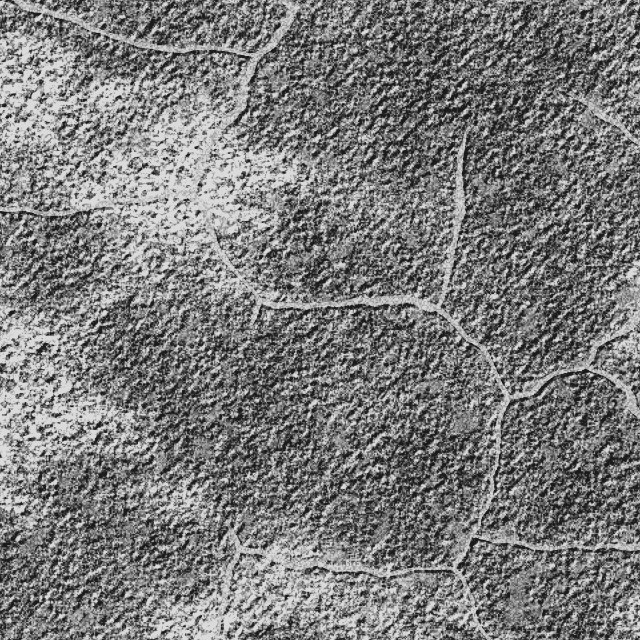
Give the GLSL for this texture, as a Shadertoy shader.

```glsl
// Weathered grey stone: embossed grain lit from the upper left, streaky
// bleached patches, and pale mineral veins along the borders of large,
// warped Voronoi cells that fade in and out.

vec2 hash2(vec2 cell) {
    uvec2 v = uvec2(ivec2(cell) + 4096);
    v = v * 1664525u + 1013904223u;
    v.x += v.y * 1664525u;
    v.y += v.x * 1664525u;
    v ^= v >> 16u;
    v.x += v.y * 1664525u;
    v.y += v.x * 1664525u;
    v ^= v >> 16u;
    return vec2(v & 65535u) / 65535.0;
}

float noise(vec2 p) {
    vec2 i = floor(p), f = fract(p);
    f = f * f * (3.0 - 2.0 * f);
    float low = mix(hash2(i).x, hash2(i + vec2(1, 0)).x, f.x);
    float high = mix(hash2(i + vec2(0, 1)).x, hash2(i + vec2(1, 1)).x, f.x);
    return mix(low, high, f.y);
}

float fbm(vec2 p) {
    float sum = 0.0, weight = 0.5;
    for (int i = 0; i < 5; i++) {
        sum += weight * noise(p);
        p = mat2(1.9, 0.3, -0.3, 2.1) * p + 17.3;
        weight *= 0.55;
    }
    return sum / 1.06;
}

// Grain height, drawn out along the rising diagonal
float grainHeight(vec2 p) {
    vec2 q = vec2((p.x + p.y) * 0.58, (p.y - p.x) * 0.8);
    return 0.6 * noise(q * 120.0) + 0.4 * noise(q * 260.0 + 40.0);
}

// Distance to the nearest border of the large cells, in canvas units
float veinDistance(vec2 p) {
    const float scale = 2.5;
    p += 0.13 * (vec2(fbm(p * 3.0), fbm(p * 3.0 + 31.0)) - 0.5);
    p += 0.008 * (vec2(noise(p * 34.0), noise(p * 34.0 + 9.0)) - 0.5);
    p = p * scale + vec2(7.3, 3.6);
    vec2 home = floor(p), nearest = vec2(0);
    float best = 9.0;
    for (int k = 0; k < 9; k++) {
        vec2 cell = home + vec2(k % 3 - 1, k / 3 - 1);
        vec2 toSeed = cell + 0.1 + 0.8 * hash2(cell) - p;
        if (dot(toSeed, toSeed) < best) {
            best = dot(toSeed, toSeed);
            nearest = toSeed;
        }
    }
    float border = 9.0;
    for (int k = 0; k < 25; k++) {
        vec2 cell = home + vec2(k % 5 - 2, k / 5 - 2);
        vec2 toSeed = cell + 0.1 + 0.8 * hash2(cell) - p;
        vec2 gap = toSeed - nearest;
        if (dot(gap, gap) > 0.0001)
            border = min(border, dot(0.5 * (nearest + toSeed), normalize(gap)));
    }
    return border / scale;
}

void mainImage(out vec4 fragColor, in vec2 fragCoord) {
    vec2 p = fragCoord / iResolution.y;
    vec2 toLight = vec2(-0.0016, 0.002);

    // Embossed grain and fine grit
    float relief = grainHeight(p - toLight) - grainHeight(p + toLight);
    float grit = noise(p * 480.0) - 0.5;
    float tone = 0.43 + 0.9 * relief + 0.62 * grit + 0.35 * (grainHeight(p) - 0.5);
    tone += 0.3 * (fbm(p * 9.0 + 5.0) - 0.5);

    // Flat worn flecks
    vec2 slant = vec2(p.x + p.y, 1.6 * (p.y - p.x));
    float fleck = smoothstep(0.7, 0.78, 0.75 * noise(slant * 26.0) + 0.25 * noise(p * 130.0));
    tone = mix(tone, 0.58 + 0.3 * grit, 0.7 * fleck);

    // Bleached patches, broken into horizontal speckles
    float patchMask = smoothstep(0.47, 0.68, fbm(p * vec2(2.6, 4.6) + vec2(2.0, 8.0)));
    float speckle = 0.6 * noise(p * vec2(150.0, 230.0)) + 0.4 * fbm(p * vec2(28.0, 60.0));
    tone += patchMask * (0.1 + 0.42 * smoothstep(0.4, 0.58, speckle));

    // Pale veins with a halo and a shaded lower edge
    float presence = smoothstep(0.3, 0.5, noise(p * 3.2 + 12.0));
    float width = 0.0012 + 0.0035 * noise(p * 11.0 + 3.0);
    float dist = veinDistance(p);
    float vein = presence * (1.0 - smoothstep(width, width + 0.0025, dist));
    float shade = presence * (1.0 - smoothstep(width, width + 0.004, veinDistance(p + 2.2 * toLight)));
    tone += 0.14 * presence * exp(-dist * 70.0);
    tone -= 0.3 * shade * (1.0 - vein);
    tone = mix(tone, 0.78 + 0.4 * grit, 0.85 * vein);

    // Soft limits of black and white
    fragColor = vec4(vec3(mix(0.1, 0.86, smoothstep(0.0, 1.0, tone))), 1.0);
}
```
